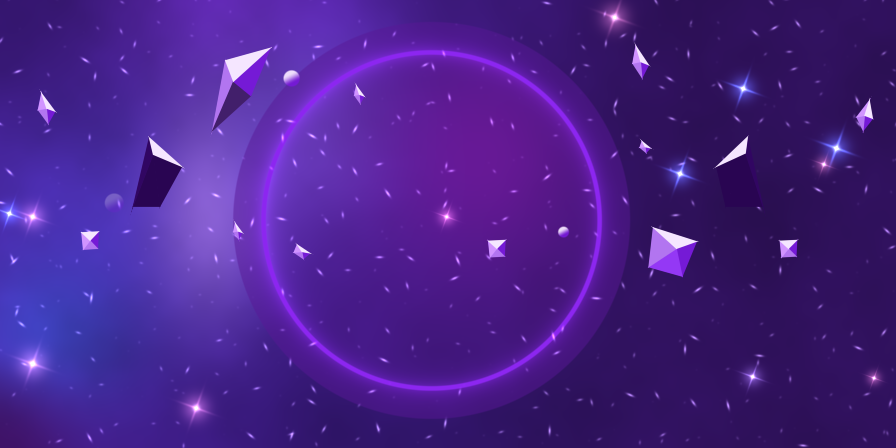
This background is drawn by a WebGL 2 fragment shader. Its source:

```glsl
#version 300 es
precision highp float;
uniform vec2 u_resolution;
out vec4 fragColor;

const vec3 WHITE = vec3(0.96, 0.90, 1.0);
const vec3 LILAC = vec3(0.70, 0.46, 0.94);
const vec3 VIOLET = vec3(0.46, 0.10, 0.84);
const vec3 INK = vec3(0.16, 0.02, 0.32);

float hash(vec2 p) {
  vec3 q = fract(p.xyx * 0.1031);
  q += dot(q, q.yzx + 33.33);
  return fract((q.x + q.y) * q.z);
}

float noise(vec2 p) {
  vec2 i = floor(p), f = fract(p);
  f = f * f * (3.0 - 2.0 * f);
  return mix(mix(hash(i), hash(i + vec2(1, 0)), f.x),
             mix(hash(i + vec2(0, 1)), hash(i + 1.0), f.x), f.y);
}

float fbm(vec2 p) {
  float sum = 0.0, amp = 0.5;
  for (int i = 0; i < 4; i++) {
    sum += amp * noise(p);
    p = p * 2.03 + 7.1;
    amp *= 0.5;
  }
  return sum;
}

float glow(vec2 p, vec2 center, vec2 radius) {
  vec2 d = (p - center) / radius;
  return exp(-dot(d, d));
}

float cross2(vec2 a, vec2 b) { return a.x * b.y - a.y * b.x; }

float edge(vec2 p, vec2 a, vec2 b) { return cross2(normalize(b - a), p - a); }

// Antialiased triangle coverage for either winding
float facet(vec2 p, vec2 a, vec2 b, vec2 c, float px) {
  float side = sign(cross2(b - a, c - a));
  float d = side * min(side * edge(p, a, b), side * edge(p, b, c));
  d = min(side * d, side * edge(p, c, a));
  return smoothstep(-px, 0.3 * px, d);
}

// Four facets meeting at an apex; shades follow the outline a-b-c-d
vec3 gem(vec3 col, vec2 p, vec2 a, vec2 b, vec2 c, vec2 d, vec2 apex,
         vec3 ab, vec3 bc, vec3 cd, vec3 da, float px) {
  col = mix(col, bc, facet(p, b, c, apex, px));
  col = mix(col, cd, facet(p, c, d, apex, px));
  col = mix(col, da, facet(p, d, a, apex, px));
  return mix(col, ab, facet(p, a, b, apex, px));
}

vec3 ball(vec3 col, vec2 p, vec2 center, float r, float alpha, float px) {
  vec2 d = (p - center) / r;
  vec3 shade = mix(VIOLET, WHITE, smoothstep(-0.7, 0.7, d.y - 0.5 * d.x));
  return mix(col, shade, alpha * smoothstep(px, -px, length(p - center) - r));
}

vec3 nebula(vec2 p) {
  vec3 col = mix(vec3(0.25, 0.11, 0.53), vec3(0.18, 0.065, 0.35), smoothstep(0.5, 1.6, p.x));
  col = mix(col, vec3(0.40, 0.16, 0.72), 0.8 * glow(p, vec2(0.48, 0.97), vec2(0.32, 0.35)));
  col = mix(col, vec3(0.30, 0.22, 0.75), 0.7 * glow(p, vec2(0.25, 0.52), vec2(0.38, 0.30)));
  col = mix(col, vec3(0.24, 0.28, 0.78), 0.85 * glow(p, vec2(0.12, 0.25), vec2(0.19, 0.17)));
  col = mix(col, vec3(0.53, 0.38, 0.75), 0.8 * glow(p, vec2(0.47, 0.54), vec2(0.13, 0.24)));
  col = mix(col, vec3(0.45, 0.32, 0.82), 0.8 * glow(p, vec2(0.70, 0.70), vec2(0.20, 0.19)));
  col = mix(col, vec3(0.18, 0.07, 0.38), 0.7 * glow(p, vec2(0.0, 1.0), vec2(0.28, 0.3)));
  col = mix(col, vec3(0.28, 0.07, 0.42), 0.8 * glow(p, vec2(0.0, 0.0), vec2(0.18, 0.14)));
  col = mix(col, vec3(0.16, 0.07, 0.37), 0.6 * glow(p, vec2(0.8, 0.05), vec2(0.45, 0.2)));
  return col * (0.80 + 0.42 * fbm(p * 4.0));
}

// Randomly turned flecks, one per grid cell
float flecks(vec2 p, float cell, float seed) {
  vec2 id = floor(p / cell), key = id + seed;
  vec2 spot = 0.2 + 0.6 * vec2(hash(key), hash(key + 17.3));
  float angle = 6.2832 * hash(key + 41.7), bright = hash(key + 73.9);
  vec2 d = p - (id + spot) * cell, axis = vec2(cos(angle), sin(angle));
  vec2 size = vec2(0.0025 + 0.006 * bright * bright, 0.0026);
  return bright * bright * glow(vec2(dot(d, axis), cross2(axis, d)), vec2(0), size);
}

vec3 sparkle(vec2 p, vec4 s) {
  vec2 d = mat2(0.94, 0.34, -0.34, 0.94) * (p - s.xy);
  float rays = glow(d, vec2(0), vec2(0.6, 0.05) * s.z) + glow(d, vec2(0), vec2(0.05, 0.6) * s.z);
  float halo = 0.45 * glow(d, vec2(0), vec2(0.5 * s.z));
  float core = glow(d, vec2(0), vec2(0.13 * s.z));
  vec3 tint = mix(vec3(0.35, 0.5, 1.0), vec3(0.85, 0.5, 0.6), s.w);
  return tint * (halo + rays * (0.7 - 0.4 * s.w)) + 0.6 * core;
}

void main() {
  vec2 p = gl_FragCoord.xy / u_resolution.y;
  float px = 1.0 / u_resolution.y;
  vec3 col = nebula(p);

  // Disc and luminous ring
  float r = length(p - vec2(0.9635, 0.508));
  float inner = smoothstep(px, -px, r - 0.375);
  col = mix(col, vec3(0.34, 0.09, 0.58), mix(0.5, 0.3, inner) * smoothstep(px, -px, r - 0.443));
  col = mix(col, vec3(0.45, 0.10, 0.62), 0.75 * inner * glow(p, vec2(1.08, 0.65), vec2(0.24, 0.25)));
  col += vec3(0.16, 0.04, 0.26) * exp(-abs(r - 0.375) * 55.0);
  col = mix(col, vec3(0.55, 0.15, 0.94), smoothstep(px, -px, abs(r - 0.375) - 0.005));

  // Star dust
  for (int i = 0; i < 3; i++) {
    float k = float(i);
    col += vec3(0.62, 0.52, 0.72) * flecks(p + 0.03 * k, 0.075 + 0.025 * k, 19.0 * k);
  }
  vec4 stars[12] = vec4[](
    vec4(1.518, 0.612, 0.05, 0), vec4(1.867, 0.669, 0.055, 0), vec4(1.659, 0.802, 0.05, 0),
    vec4(1.68, 0.159, 0.04, 0.5), vec4(1.839, 0.633, 0.035, 1), vec4(0.073, 0.188, 0.06, 1),
    vec4(0.438, 0.089, 0.055, 1), vec4(1.372, 0.961, 0.06, 1), vec4(0.073, 0.516, 0.05, 1),
    vec4(0.021, 0.523, 0.04, 0), vec4(1.951, 0.156, 0.03, 1), vec4(0.997, 0.516, 0.035, 1));
  for (int i = 0; i < 12; i++) col += sparkle(p, stars[i]);

  // Small crystals: center and half size; squat ones are square-cut
  vec4 small[10] = vec4[](
    vec4(0.104, 0.758, 0.019, 0.034), vec4(1.43, 0.862, 0.018, 0.036), vec4(1.93, 0.742, 0.018, 0.034),
    vec4(0.802, 0.789, 0.011, 0.02), vec4(1.44, 0.672, 0.012, 0.013), vec4(0.531, 0.484, 0.01, 0.018),
    vec4(0.674, 0.438, 0.018, 0.016), vec4(0.201, 0.463, 0.019, 0.02), vec4(1.109, 0.445, 0.019, 0.019),
    vec4(1.76, 0.445, 0.019, 0.019));
  for (int i = 0; i < 10; i++) {
    vec2 c = small[i].xy, h = small[i].zw;
    float lean = c.x > 1.6 ? 0.6 : -0.6;
    vec2 a = i < 7 ? vec2(lean, 1) : vec2(-1, 0.9), b = i < 7 ? vec2(-1, -0.1) : vec2(-0.8, -1);
    vec2 d = i < 7 ? vec2(1, -0.2) : vec2(1, 1), e = i < 7 ? vec2(-0.3 * lean, -1) : vec2(0.9, -0.9);
    col = gem(col, p, c + a * h, d * h + c, c + e * h, c + b * h, c, WHITE, VIOLET, LILAC, LILAC + 0.12, px);
  }

  // Large crystals
  col = gem(col, p, vec2(0.604, 0.893), vec2(0.503, 0.865), vec2(0.474, 0.708), vec2(0.56, 0.786),
            vec2(0.521, 0.818), WHITE, LILAC, INK + 0.1, VIOLET, px);
  col = gem(col, p, vec2(0.333, 0.693), vec2(0.406, 0.628), vec2(0.357, 0.539), vec2(0.297, 0.539),
            vec2(0.342, 0.655), WHITE, INK, INK, INK * 1.2, px);
  col = gem(col, p, vec2(1.669, 0.695), vec2(1.599, 0.628), vec2(1.62, 0.539), vec2(1.703, 0.539),
            vec2(1.664, 0.658), WHITE, INK, INK, INK * 1.2, px);
  col = gem(col, p, vec2(1.458, 0.492), vec2(1.555, 0.461), vec2(1.523, 0.383), vec2(1.448, 0.404),
            vec2(1.51, 0.445), WHITE, VIOLET, VIOLET + 0.12, LILAC, px);

  // Beads
  col = ball(col, p, vec2(0.651, 0.825), 0.018, 0.95, px);
  col = ball(col, p, vec2(1.258, 0.482), 0.012, 0.95, px);
  col = ball(col, p, vec2(0.255, 0.547), 0.021, 0.25, px);
  fragColor = vec4(clamp(col, 0.0, 1.0), 1.0);
}
```
